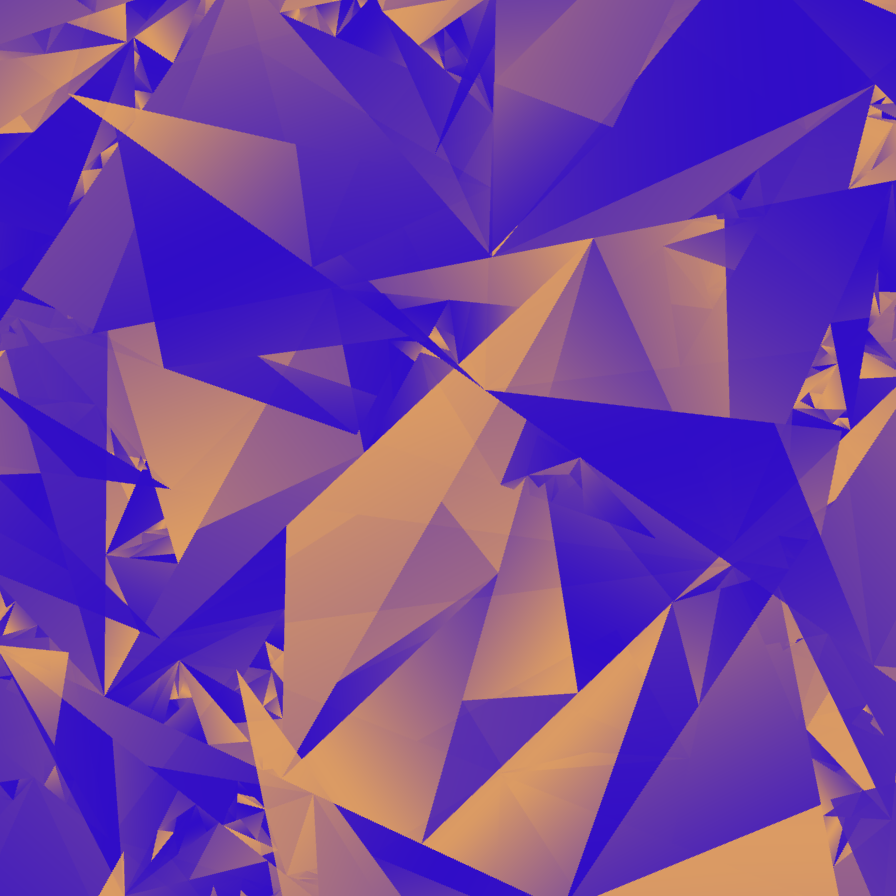
Write a WebGL 1 fragment shader that draws this background.

```glsl
precision highp float;

uniform vec2 u_resolution;

#define LEVELS 15
#define LARGEST_FACET 0.055
#define STOP_CHANCE 0.38
#define FAN_CHANCE 0.4
#define SUBTLE_CHANCE 0.5
#define SUBTLE_STEP 0.24
#define OVERLAY_SHARE 0.17
#define GHOST_STRENGTH 0.06
#define TONE_POWER 1.65
#define DEEP_BLUE vec3(0.19, 0.05, 0.78)
#define WARM_ORANGE vec3(0.91, 0.65, 0.36)

float hash(float seed, float channel) {
    vec3 q = fract(vec3(seed, channel, seed + 7.0) * vec3(0.1031, 0.1030, 0.0973));
    q += dot(q, q.yzx + 33.33);
    return fract((q.x + q.y) * q.z);
}

float cross2(vec2 a, vec2 b) {
    return a.x * b.y - a.y * b.x;
}

// Linear shade over a triangle: slope in xy, offset in z
vec3 facetGradient(vec2 a, vec2 b, vec2 c, float seed) {
    vec2 direction = normalize(vec2(hash(seed, 11.0), hash(seed, 23.0)) - 0.4987);
    float extent = max(distance(a, b), max(distance(b, c), distance(c, a)));
    vec2 slope = direction * mix(0.15, 1.0, hash(seed, 37.0)) / extent;
    return vec3(slope, hash(seed, 41.0) - dot(slope, (a + b + c) / 3.0));
}

// Splits one triangle repeatedly; returns shade and a random value of the facet
vec2 shatter(vec2 p, float seed) {
    vec2 a = vec2(-0.9, -0.4);
    vec2 b = vec2(2.1, -0.7);
    vec2 c = vec2(0.4, 2.6);
    vec3 gradient = vec3(0.0);

    for (int level = 0; level < LEVELS; level++) {
        float area = 0.5 * abs(cross2(b - a, c - a));
        bool large = area > LARGEST_FACET;
        if (!large && hash(seed, 53.0) < STOP_CHANCE) break;

        // Turn the corners so that the longest edge runs from a to b
        float ab = distance(a, b);
        float bc = distance(b, c);
        float ca = distance(c, a);
        float longest = max(ab, max(bc, ca));
        vec2 corner = a;
        if (bc > ab && bc >= ca) {
            a = b; b = c; c = corner;
        } else if (ca > ab) {
            a = c; c = b; b = corner;
        }
        // Cut a shorter edge of some stout triangles to form pointed fans
        bool stout = area > 0.2 * longest * longest;
        if (stout && hash(seed, 61.0) < FAN_CHANCE) {
            corner = a;
            a = b; b = c; c = corner;
        }

        vec2 cut = mix(a, b, mix(0.3, 0.7, hash(seed, 71.0)));
        bool nearA = cross2(c - cut, p - cut) * cross2(c - cut, a - cut) > 0.0;
        if (nearA) b = cut;
        else a = cut;
        seed = floor(hash(seed, nearA ? 83.0 : 97.0) * 9973.0);

        // Either keep the parent's shade, slightly shifted, or start anew
        if (!large && hash(seed, 101.0) < SUBTLE_CHANCE)
            gradient.z += (hash(seed, 113.0) - 0.5) * SUBTLE_STEP;
        else
            gradient = facetGradient(a, b, c, seed);
    }
    return vec2(dot(gradient.xy, p) + gradient.z, hash(seed, 127.0));
}

vec3 crystal(vec2 p) {
    vec2 base = shatter(p, 417.0);
    vec2 overlay = shatter(vec2(1.0 - p.x, p.y), 2689.0);
    float opacity = overlay.y < OVERLAY_SHARE ? 0.88 : GHOST_STRENGTH;
    float shade = mix(base.x, overlay.x, opacity);

    // Fold the shade into 0..1 with a rounded bright ridge
    float tone = abs(fract(shade * 0.5) * 2.0 - 1.0);
    tone = max(0.0, 1.0 - sqrt((1.0 - tone) * (1.0 - tone) + 0.002));
    return mix(DEEP_BLUE, WARM_ORANGE, pow(tone, TONE_POWER));
}

void main() {
    float scale = max(u_resolution.x, u_resolution.y);
    vec3 color = vec3(0.0);

    // Four samples on a rotated grid smooth the edges
    for (int i = 0; i < 4; i++) {
        float k = float(i);
        vec2 offset = (vec2(k, mod(k * 2.0 + 1.0, 5.0)) - 1.5) * 0.34;
        color += crystal((gl_FragCoord.xy + offset) / scale);
    }
    gl_FragColor = vec4(color * 0.25, 1.0);
}
```
